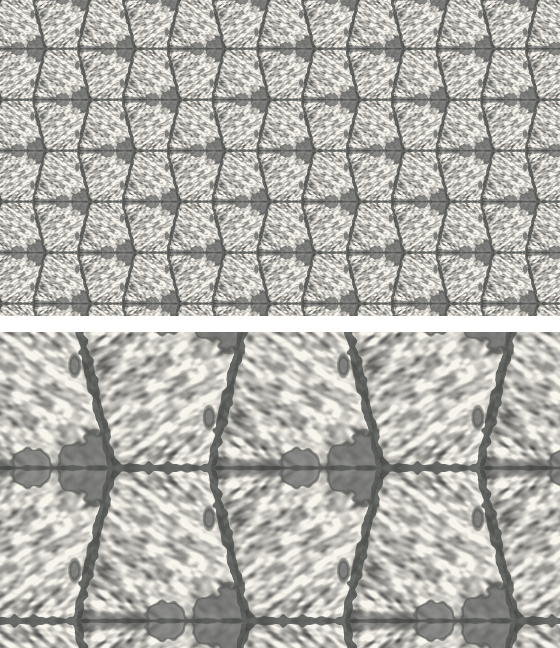
Top: the whole. Bottom: its middle third, enlarged.
A Shadertoy shader for this pattern:

```glsl
// Woolly stone trapezoids in staggered rows: one tile, flipped in a checkerboard,
// so every row mirrors the next. Streaked value noise makes the fibrous surface;
// ragged dark joints, grey stains and a small oval mark repeat in each tile.

const float ROWS = 6.2;                    // rows in the canvas height
const vec2 ORIGIN = vec2(0.326, 0.244);    // first tile, in row heights
const float COLUMN = 0.8788;               // tile pitch / row height
const float LEAN = 0.137;                  // side shift / tile pitch

const vec3 SHADE = vec3(0.30, 0.30, 0.295);
const vec3 LIGHT = vec3(0.97, 0.96, 0.925);
const vec3 JOINT = vec3(0.33, 0.34, 0.33);
const vec3 STAIN = vec3(0.49, 0.49, 0.485);

float hash(vec2 p) {
    return fract(sin(dot(p, vec2(127.1, 311.7))) * 43758.55);
}

float noise(vec2 p) {
    vec2 i = floor(p), f = fract(p);
    f = f * f * (3.0 - 2.0 * f);
    return mix(mix(hash(i), hash(i + vec2(1, 0)), f.x),
               mix(hash(i + vec2(0, 1)), hash(i + vec2(1, 1)), f.x), f.y);
}

mat2 rotation(float a) {
    return mat2(cos(a), sin(a), -sin(a), cos(a));
}

// Approximate signed distance to an ellipse
float ellipse(vec2 p, vec2 centre, vec2 radius) {
    return (length((p - centre) / radius) - 1.0) * min(radius.x, radius.y);
}

// Coverage of the region where d is negative
float fill(float d, float blur) {
    return 1.0 - smoothstep(-blur, blur, d);
}

// Local tile position: x from its axis, y from its wide edge; z is side distance
vec3 tileSpace(vec2 p) {
    float row = floor(p.y), t = p.y - row;
    float u = p.x / COLUMN, column = floor(u);
    float turn = mod(column + row, 2.0) * 2.0 - 1.0;
    float side = column + 0.5 + turn * LEAN * (1.0 - 2.0 * t);
    if (u > side) {
        column += 1.0;
        turn = -turn;
    }
    float x = (u - column) * COLUMN;
    float y = turn > 0.0 ? t : 1.0 - t;
    float halfWidth = COLUMN * (0.5 + LEAN * (1.0 - 2.0 * y));
    return vec3(x, y, (halfWidth - abs(x)) * 0.972);
}

// Short diagonal strands, bent by a broad flow
float fibres(vec2 p) {
    float flow = noise(p * 2.3 + 7.0) - 0.5;
    vec2 q = rotation(0.65) * p + vec2(0.0, 0.09 * flow);
    float coarse = noise(q * vec2(12.0, 31.0) + 40.0);
    float fine = noise(rotation(-0.2) * q * vec2(25.0, 47.0) + 90.0);
    return 0.62 * coarse + 0.38 * fine;
}

vec3 woolStone(vec2 p, float strand) {
    float blotch = noise(p * 4.0 + 15.0) - 0.5;
    float tone = 0.75 + 1.0 * (strand - 0.5) + 0.15 * blotch + 0.07 * p.x;
    return mix(SHADE, LIGHT, clamp((tone - 0.3) / 0.66, 0.0, 1.0));
}

// Grey patch with a darker rim
vec3 addStain(vec3 colour, float d, float strand, float blur) {
    vec3 body = STAIN + 0.16 * (strand - 0.5);
    colour = mix(colour, body, fill(d, blur));
    return mix(colour, JOINT, 0.6 * fill(abs(d) - 0.009, blur));
}

void mainImage(out vec4 fragColor, in vec2 fragCoord) {
    float blur = 0.75 * ROWS / iResolution.y;
    vec3 tile = tileSpace(fragCoord / iResolution.y * ROWS - ORIGIN);
    vec2 p = tile.xy;
    float strand = fibres(p);
    float ragged = noise(p * 24.0 + 60.0) - 0.5;
    vec3 colour = woolStone(p, strand);

    // Soft grey seam along the wide edge
    float seam = 1.0 - smoothstep(0.025, 0.085, p.y + 0.035 * ragged);
    colour = mix(colour, STAIN + 0.2 * (strand - 0.5), 0.9 * seam);

    // Lobed stain at the right corner and a small one beside it
    float stain = ellipse(p, vec2(0.46, 0.07), vec2(0.12, 0.16));
    stain = min(stain, ellipse(p, vec2(0.32, 0.05), vec2(0.12, 0.11)));
    stain = min(stain, ellipse(p, vec2(0.04, 0.04), vec2(0.12, 0.085)));
    colour = addStain(colour, stain + 0.035 * ragged, strand, blur);

    // Oval mark inside the right side
    float mark = ellipse(p, vec2(0.31, 0.67), vec2(0.033, 0.065));
    colour = addStain(colour, mark, strand, blur);

    // Ragged joints; the wide edge keeps only a thin core
    float joint = min(tile.z, 1.0 - p.y) - 0.031 - 0.035 * ragged;
    joint = min(joint, p.y - 0.014 - 0.015 * ragged);
    colour = mix(colour, JOINT + 0.14 * (strand - 0.5), 0.92 * fill(joint, blur));

    fragColor = vec4(colour, 1.0);
}
```
